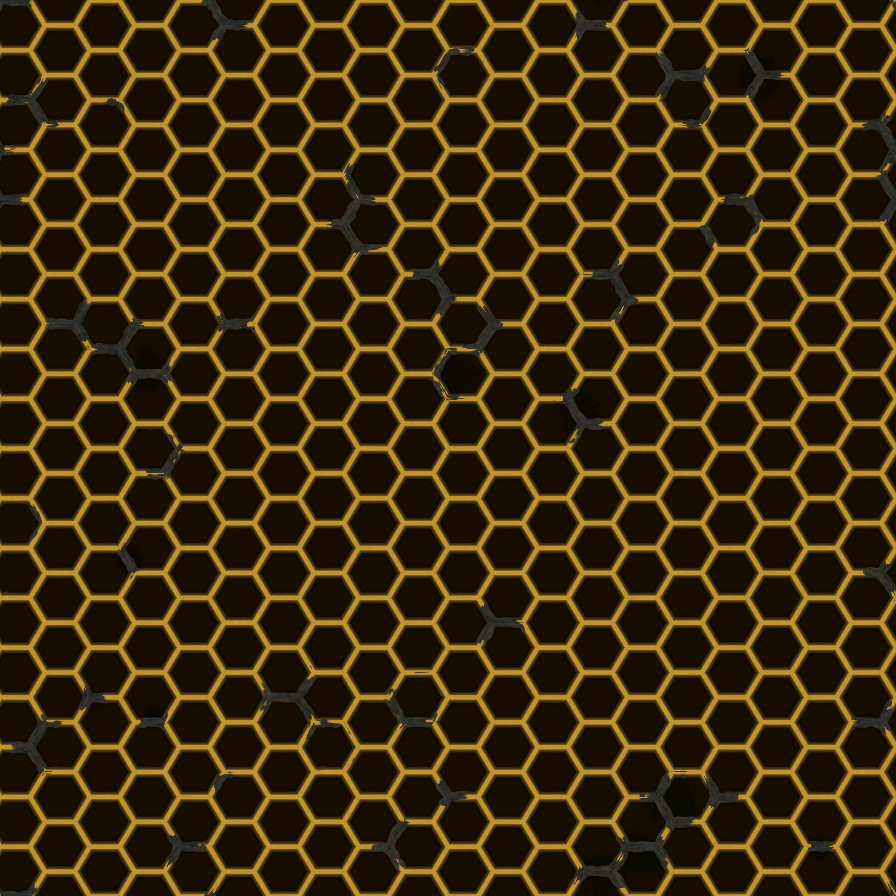
Reproduce this pattern procedurally as a three.js fragment shader.

```glsl
// Gold honeycomb mesh over near-black cells, worn to slate in scattered patches.
// Two interleaved lattices give the distance to the nearest hexagon edge, which
// picks the line layers; wrapped spots and streaked noise strip the gold.
varying vec2 vUv;

const float ROWS = 18.0;                   // hexagons up; one row is one unit
const vec2 PERIOD = vec2(1.8, 1.0);        // two columns by one row: 20 columns across
const vec2 ORIGIN = vec2(0.305, 0.49);     // centre of the first hexagon
const vec2 SLANT = vec2(0.8575, 0.5145);   // normal of the slanted edges

const float GOLD_HALF = 0.045;             // half widths of the line layers
const float BRONZE_HALF = 0.062;
const float OLIVE_HALF = 0.088;
const float RIM_HALF = 0.107;

const vec3 GOLD = vec3(0.75, 0.575, 0.18);
const vec3 BRONZE = vec3(0.42, 0.32, 0.10);
const vec3 OLIVE = vec3(0.27, 0.20, 0.06);
const vec3 RIM = vec3(0.18, 0.14, 0.06);
const vec3 CELL = vec3(0.09, 0.05, 0.0);
const vec3 SLATE = vec3(0.23, 0.22, 0.19);
const vec3 SOOT = vec3(0.035, 0.025, 0.01);

const float SPOT_GRID = 10.0;              // wear spots: sites per side
const float SPOT_CHANCE = 0.48;
const float SPOT_MIN = 0.25;
const float SPOT_MAX = 0.65;
const float SOOT_CHANCE = 0.12;
const float RAGGED = 0.75;

float hash(vec2 p) {
  return fract(sin(dot(p, vec2(127.1, 311.7))) * 43758.5453);
}

// Value noise that wraps after a whole number of lattice steps
float noise(vec2 p, float period) {
  vec2 i = floor(p), f = fract(p);
  f = f * f * (3.0 - 2.0 * f);
  vec2 a = mod(i, period), b = mod(i + 1.0, period);
  return mix(mix(hash(a), hash(vec2(b.x, a.y)), f.x),
             mix(hash(vec2(a.x, b.y)), hash(b), f.x), f.y);
}

// Distance inward from the hexagon outline, negative outside
float hexInset(vec2 q) {
  q = abs(q);
  return min(0.5 - q.y, SLANT.y - dot(SLANT, q));
}

// Position along the nearest edge, kept distinct for each of the six sides
float alongEdge(vec2 q) {
  vec2 a = abs(q);
  bool level = 0.5 - a.y < SLANT.y - dot(SLANT, a);
  float side = 5.0 * sign(q.y);
  return level ? q.x + side : dot(a, vec2(SLANT.y, -SLANT.x)) + side + 13.0 * sign(q.x);
}

// Scattered spots: x is wear, y is soot; 1 at a spot centre, 0 at its radius
vec2 wearSpots(vec2 uv) {
  vec2 g = uv * SPOT_GRID, base = floor(g);
  vec2 field = vec2(-1.0);
  for (int y = -1; y <= 1; y++) {
    for (int x = -1; x <= 1; x++) {
      vec2 site = base + vec2(float(x), float(y));
      vec2 id = mod(site, SPOT_GRID) + 3.0;
      vec2 centre = site + vec2(hash(id + 17.3), hash(id + 41.9));
      float radius = mix(SPOT_MIN, SPOT_MAX, hash(id + 67.1));
      float fall = 1.0 - length(g - centre) * ROWS / SPOT_GRID / radius;
      if (hash(id) < SPOT_CHANCE) field.x = max(field.x, fall);
      if (hash(id) < SOOT_CHANCE) field.y = max(field.y, fall);
    }
  }
  return field;
}

float cover(float halfWidth, float d, float soft) {
  return 1.0 - smoothstep(halfWidth - soft, halfWidth + soft, d);
}

void main() {
  vec2 p = vUv * ROWS - ORIGIN;
  float soft = 0.6 * fwidth(vUv.y) * ROWS;

  // Containing hexagon: the lattice with the deeper inset
  vec2 idA = floor(p / PERIOD + 0.5), idB = floor(p / PERIOD);
  vec2 qA = p - idA * PERIOD, qB = p - (idB + 0.5) * PERIOD;
  bool first = hexInset(qA) > hexInset(qB);
  vec2 q = first ? qA : qB;
  vec2 id = mod(first ? idA : idB + 0.5, vec2(ROWS / PERIOD.x, ROWS));
  float d = hexInset(q);

  // Grain over the plane and streaks running along each edge
  float grain = noise(vUv * 144.0, 144.0);
  float fine = noise(vUv * 360.0, 360.0);
  vec2 seed = floor(vec2(hash(id + 5.0), hash(id + 9.0)) * 200.0);
  float streak = noise(vec2(alongEdge(q) * 5.0, d * 25.0) + seed, 256.0);

  // Cell and line layers, from the outside in
  vec3 cell = CELL * mix(0.82, 1.0, smoothstep(0.10, 0.20, d)) * (0.96 + 0.08 * fine);
  vec2 spots = wearSpots(vUv);
  cell = mix(cell, SOOT, 0.8 * smoothstep(0.0, 0.5, spots.y + 0.5 * (grain - 0.5)));
  vec3 color = mix(cell, RIM, cover(RIM_HALF, d, soft));
  color = mix(color, OLIVE, cover(OLIVE_HALF, d, soft));
  color = mix(color, BRONZE, cover(BRONZE_HALF, d, soft));
  color = mix(color, GOLD * (0.97 + 0.06 * fine), cover(GOLD_HALF, d, soft));

  // Worn metal: streaked slate with a frayed outline
  float frayed = spots.x + RAGGED * (0.5 * grain + 0.5 * streak - 0.5);
  float worn = smoothstep(0.0, 0.14, frayed);
  vec3 slate = SLATE * mix(0.5, 1.1, 0.6 * streak + 0.4 * fine);
  vec3 bare = mix(cell, slate, cover(RIM_HALF - 0.03 + 0.05 * grain, d, soft));
  gl_FragColor = vec4(mix(color, bare, worn), 1.0);
}
```
